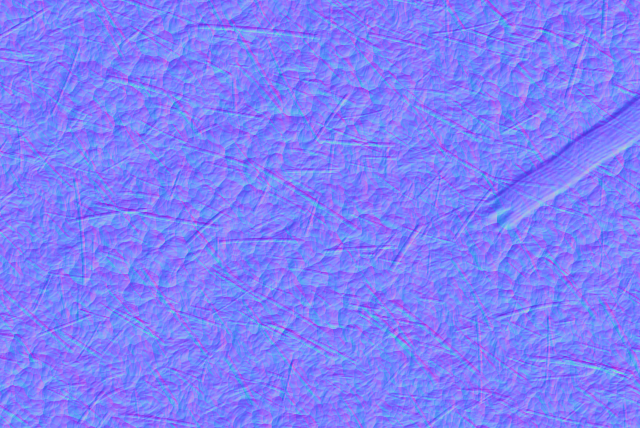
Reproduce this texture map procedurally as a WebGL 2 fragment shader.

```glsl
#version 300 es
precision highp float;
// Tangent-space normal map of a littered ground: cellular pebbles, wrinkled
// soil from layered sines, scattered thin straws and one fibrous plank.
// All parts add up to a height field whose slope is encoded as colour.

uniform vec2 u_resolution;
out vec4 fragColor;

// Lengths are in canvas heights; reliefs are slope strengths.
const float SAMPLE_STEP = 0.002;
const float PEBBLE_FREQ = 30.0;
const float PEBBLE_RELIEF = 0.17;
const float GRIT_FREQ = 72.0;
const float GRIT_RELIEF = 0.13;
const float WRINKLE_FREQ = 50.0;
const float WRINKLE_RELIEF = 0.075;
const float STRAW_RELIEF = 0.33;
const vec2 PLANK_START = vec2(1.14, 0.485);
const float PLANK_ANGLE = 0.60;
const float PLANK_HALF_WIDTH = 0.042;
const float PLANK_RELIEF = 0.15;
const float FIBRE_FREQ = 620.0;
const float FIBRE_RELIEF = 0.10;

vec2 hash2(vec2 p) {
    vec3 q = fract(p.xyx * vec3(0.1031, 0.1030, 0.0973));
    q += dot(q, q.yzx + 33.33);
    return fract((q.xx + q.yz) * q.zy);
}

vec2 direction(float angle) {
    return vec2(cos(angle), sin(angle));
}

// Rounded cells meeting in creases, flattened on top
float cobbles(vec2 p) {
    vec2 cell = floor(p);
    float nearest = 4.0;
    for (int y = -1; y <= 1; y++)
    for (int x = -1; x <= 1; x++) {
        vec2 id = cell + vec2(x, y);
        vec2 toSeed = id + hash2(id) - p;
        nearest = min(nearest, dot(toSeed, toSeed));
    }
    return 1.0 - nearest * smoothstep(0.0, 0.25, nearest);
}

// Sine octaves, each one bent and turned against the last
float wrinkles(vec2 p) {
    mat2 turn = mat2(0.80, 0.60, -0.60, 0.80);
    float sum = 0.0;
    float freq = WRINKLE_FREQ;
    for (int i = 0; i < 5; i++) {
        p = turn * p + 0.37;
        p += 0.55 * sin(p.yx * freq * 0.73 + float(i)) / freq;
        sum += sin(p.x * freq) * sin(p.y * freq * 1.13) / freq;
        freq *= 1.66;
    }
    return sum;
}

// One nearly straight straw per grid cell, most of them falling to the right
float straws(vec2 p, float size, float halfWidth, float seed) {
    vec2 cell = floor(p / size);
    float top = 0.0;
    for (int y = -1; y <= 1; y++)
    for (int x = -1; x <= 1; x++) {
        vec2 id = cell + vec2(x, y);
        vec2 shape = hash2(id + seed);
        vec2 kind = hash2(id + seed + 71.0);
        vec2 rel = p - (id + hash2(id + seed + 37.0)) * size;
        float angle = kind.x < 0.75 ? mix(-1.1, -0.1, shape.x)
                                    : mix(-0.1, 1.75, shape.x);
        vec2 dir = direction(angle);
        float along = dot(rel, dir);
        float bend = (kind.y - 0.5) * 0.2 / size;
        float across = dot(rel, vec2(-dir.y, dir.x)) + bend * along * along;
        float halfLength = size * mix(0.3, 0.85, shape.y);
        float width = halfWidth * mix(0.6, 1.0, kind.y);
        float ends = 1.0 - smoothstep(0.75, 1.0, abs(along) / halfLength);
        float profile = max(0.0, 1.0 - across * across / (width * width));
        top = max(top, width * profile * ends);
    }
    return top;
}

float heightAt(vec2 p) {
    // Soil, with pebbles gathered in patches
    float patches = sin(p.x * 7.0 + 2.0 * sin(p.y * 5.0) + 0.6)
                  * sin(p.y * 8.0 + 1.5 * sin(p.x * 6.0));
    float pebbly = smoothstep(-0.3, 0.5, patches);
    vec2 warped = p + 0.004 * sin(p.yx * 61.0 + 3.0 * sin(p * 23.0));
    float ground = WRINKLE_RELIEF * mix(1.2, 0.75, pebbly) * wrinkles(p);
    ground += PEBBLE_RELIEF * pebbly * cobbles(warped * PEBBLE_FREQ) / PEBBLE_FREQ;
    ground += GRIT_RELIEF * cobbles(warped * GRIT_FREQ + 9.0) / GRIT_FREQ;

    // Straws, long to short
    float litter = straws(p, 0.20, 0.0070, 5.0)
                 + 0.9 * straws(p, 0.13, 0.0050, 19.0)
                 + 0.7 * straws(p, 0.08, 0.0045, 53.0);
    ground += STRAW_RELIEF * litter;

    // Plank with lengthwise fibres and a ragged end
    vec2 axis = direction(PLANK_ANGLE);
    float along = dot(p - PLANK_START, axis);
    float across = dot(p - PLANK_START, vec2(-axis.y, axis.x));
    across += 0.002 * sin(along * 38.0);
    float x = across / PLANK_HALF_WIDTH;
    float ragged = along + 0.012 * sin(across * 170.0);
    float cover = (1.0 - smoothstep(0.75, 1.1, abs(x))) * smoothstep(0.0, 0.06, ragged);
    float fibres = sin(across * FIBRE_FREQ + 2.0 * sin(along * 27.0 + across * 90.0));
    float plank = PLANK_RELIEF * PLANK_HALF_WIDTH * (1.2 - x * x)
                + FIBRE_RELIEF * fibres / FIBRE_FREQ + 0.5 * ground + 0.004;
    return mix(ground, plank, cover);
}

void main() {
    vec2 p = gl_FragCoord.xy / u_resolution.y;
    float here = heightAt(p);
    float slopeX = (heightAt(p + vec2(SAMPLE_STEP, 0.0)) - here) / SAMPLE_STEP;
    float slopeY = (heightAt(p + vec2(0.0, SAMPLE_STEP)) - here) / SAMPLE_STEP;
    // Green points down the canvas
    vec3 normal = normalize(vec3(-slopeX, slopeY, 1.0));
    fragColor = vec4(0.5 + 0.5 * normal, 1.0);
}
```
